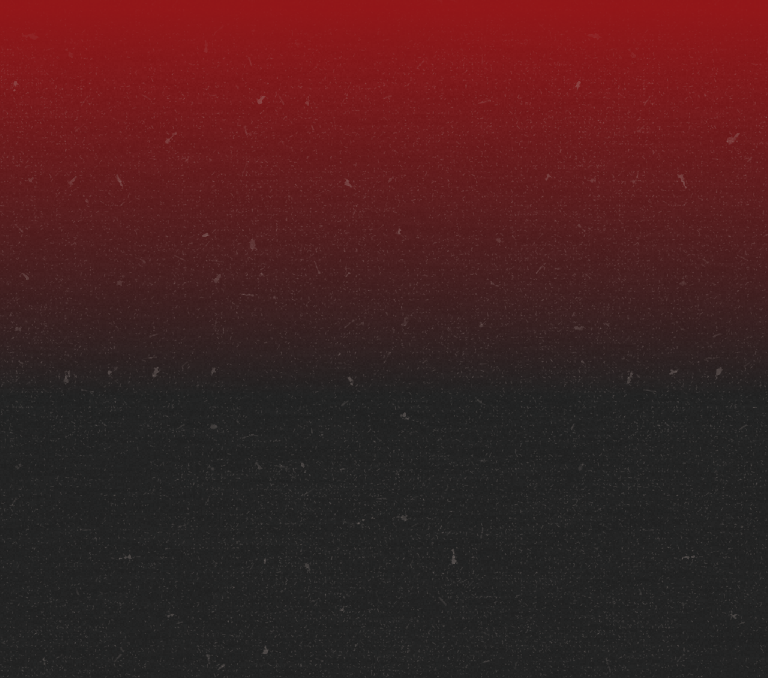
This background is drawn by a Shadertoy shader. Its source:

```glsl
// A worn backdrop: a red glow falls from the top edge into flat charcoal.
// Pale dust lies over it, built from hashed grids of tiny capsule strokes
// and a sparse grid of larger ragged flakes, all repeating across the width.

#define RED vec3(0.575, 0.088, 0.098)
#define CHARCOAL vec3(0.136, 0.137, 0.137)
#define DUST vec3(0.66, 0.60, 0.58)
#define GLOW_END 0.417      // height where the red has faded out
#define TILE 0.83           // dust period, in canvas heights
#define SPECK_ALPHA 0.30
#define FLAKE_ALPHA 0.34
#define FLAKE_DENSITY 0.30
#define GRAIN 0.018

// Three random values from a cell and a seed
vec3 hash3(vec2 cell, float seed) {
    vec3 q = fract(vec3(cell.xyx + seed * 17.3) * vec3(0.1031, 0.1030, 0.0973));
    q += dot(q, q.yxz + 33.33);
    return fract((q.xxy + q.yzz) * q.zyx);
}

float noise(vec2 p) {
    vec2 i = floor(p), f = fract(p);
    f = f * f * (3.0 - 2.0 * f);
    float low = mix(hash3(i, 3.0).x, hash3(i + vec2(1, 0), 3.0).x, f.x);
    float high = mix(hash3(i + vec2(0, 1), 3.0).x, hash3(i + vec2(1, 1), 3.0).x, f.x);
    return mix(low, high, f.y);
}

// One random stroke per occupied cell; 'shape' is half length and radius in cells
float strokes(vec2 p, float count, float density, vec2 shape, float ragged, float seed) {
    float size = TILE / count;
    vec2 grid = p / size;
    vec2 cell = floor(grid);
    cell.x = mod(cell.x, count);
    vec3 place = hash3(cell, seed), look = hash3(cell, seed + 5.0);

    vec2 q = fract(grid) - 0.5 - 0.4 * (place.xy - 0.5);
    float angle = 6.2832 * look.x;
    vec2 axis = vec2(cos(angle), sin(angle));
    float halfLen = shape.x * mix(0.2, 1.0, look.y);
    float along = clamp(dot(q, axis), -halfLen, halfLen);
    float taper = 0.65 - 0.35 * along / halfLen;
    float radius = shape.y * taper * mix(0.4, 1.0, look.z);
    float dist = length(q - axis * along) - radius;
    dist += ragged * (noise(p * 330.0) - 0.45);

    float soft = 1.0 / (iResolution.y * size);
    float cover = 1.0 - smoothstep(-soft, soft, dist);
    return cover * step(place.z, density) * mix(0.35, 1.0, fract(look.z * 7.0 + look.y));
}

void mainImage(out vec4 fragColor, in vec2 fragCoord) {
    vec2 p = fragCoord / iResolution.y;

    // Background gradient
    float glow = clamp((p.y - GLOW_END) / (0.985 - GLOW_END), 0.0, 1.0);
    vec3 color = mix(CHARCOAL, RED, glow);

    // Broad patches of wear, and faint broken horizontal threads
    float wear = 0.65 * noise(p * 4.5 + 7.0) + 0.35 * noise(p * 13.0);
    float threads = noise(vec2(p.x * 18.0, p.y * 210.0));
    float topFade = 1.0 - 0.85 * smoothstep(0.86, 1.0, p.y);

    // Fine specks at three scales
    float specks = 0.0;
    for (int i = 0; i < 3; i++) {
        float k = float(i);
        float count = floor(72.0 * pow(1.6, k));
        float density = (0.10 + 0.32 * wear) * mix(0.6, 1.2, threads);
        specks += strokes(p, count, density, vec2(0.20, 0.055 + 0.035 * k), 0.0, k + 1.0);
    }

    // Sparse flakes and thin scratches
    float flakes = strokes(p, 12.0, FLAKE_DENSITY, vec2(0.13, 0.055), 0.07, 11.0);
    flakes += 0.7 * strokes(p, 17.0, FLAKE_DENSITY, vec2(0.20, 0.026), 0.05, 19.0);

    float dust = SPECK_ALPHA * specks + FLAKE_ALPHA * flakes;
    color = mix(color, DUST, clamp(dust * topFade, 0.0, 0.5));

    // Soft film grain
    float grain = hash3(floor(p * 452.0), 29.0).x - 0.5;
    color += GRAIN * topFade * (grain + 0.5 * (threads - 0.5));

    fragColor = vec4(color, 1.0);
}
```
